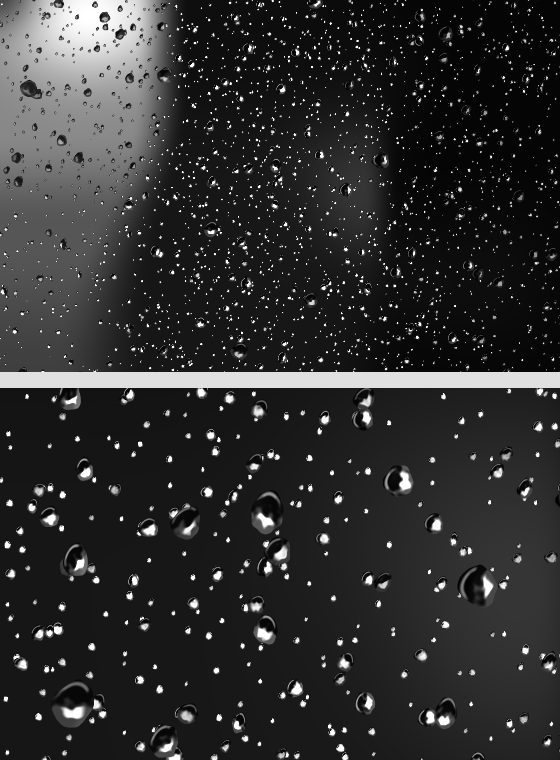
Top, the full canvas; bottom, a detail of the centre.
Give the GLSL for this texture, as a WebGL 2 fragment shader.

```glsl
#version 300 es
precision highp float;
// Raindrops on a dark window pane in front of a blurred grey backdrop.
// Five jittered grids scatter drops from specks to beads; each drop is a
// noisy egg shape with an inverted backdrop, broken glints and a thin rim.

uniform vec2 u_resolution;
out vec4 fragColor;

const vec2 LAMP = vec2(0.24, 0.96);
const int LAYERS = 5;

float sq(float x) { return x * x; }

float glow(vec2 p, vec2 center, vec2 size) {
  vec2 q = (p - center) / size;
  return exp(-dot(q, q));
}

vec3 hash3(vec2 p) {
  vec3 h = fract(p.xyx * vec3(0.1031, 0.103, 0.0973));
  h += dot(h, h.yxz + 33.33);
  return fract((h.xxy + h.yzz) * h.zyx);
}

float gradientDot(vec2 cell, vec2 offset) {
  float a = 6.2832 * hash3(cell).x;
  return dot(vec2(cos(a), sin(a)), offset);
}

float gradientNoise(vec2 p) {
  vec2 i = floor(p), f = p - i;
  vec2 u = f * f * f * (f * (f * 6.0 - 15.0) + 10.0);
  float low = mix(gradientDot(i, f), gradientDot(i + vec2(1, 0), f - vec2(1, 0)), u.x);
  float high = mix(gradientDot(i + vec2(0, 1), f - vec2(0, 1)),
                   gradientDot(i + vec2(1, 1), f - vec2(1, 1)), u.x);
  return mix(low, high, u.y);
}

// Out-of-focus scene: bright column at left, dim centre, black right side
float backdrop(vec2 p) {
  float edge = mix(0.36, 0.47, smoothstep(0.2, 0.75, p.y));
  float blur = mix(0.22, 0.11, smoothstep(0.0, 0.6, p.y));
  float column = 1.0 - smoothstep(edge - blur, edge + 0.04, p.x);
  float light = 0.16 + 0.09 * smoothstep(0.0, 0.35, p.y)
              + 0.2 * smoothstep(0.4, 0.65, p.y)
              + 0.5 * glow(p, LAMP, vec2(0.23, 0.17));
  light *= 1.0 - 0.65 * glow(p, vec2(0.0, 1.02), vec2(0.1, 0.1));
  float haze = p.x + 0.25 * gradientNoise(p * 3.0);
  float room = 0.018 + 0.07 * (1.0 - smoothstep(0.75, 1.2, haze))
             * mix(1.0, 0.5, smoothstep(0.5, 0.9, p.y));
  room += 0.17 * glow(p, vec2(0.97, 0.49), vec2(0.15, 0.19))
        * (1.0 - smoothstep(0.98, 1.08, p.x));
  room += 0.035 * glow(p, vec2(1.3, 0.25), vec2(0.2, 0.2));
  return room + column * light;
}

// Position inside a drop, scaled so that its outline lies near length 1
vec2 dropSpace(vec2 offset, float radius, vec3 seed) {
  float tilt = -0.3 + 0.6 * (seed.y - 0.5);
  float c = cos(tilt), s = sin(tilt);
  vec2 q = mat2(c, -s, s, c) * offset / radius;
  q /= vec2(mix(0.75, 1.0, seed.z), mix(1.3, 0.9, seed.x));
  q.x *= 1.0 + 0.2 * q.y;
  return q;
}

// Brightness inside a drop; fineness runs from 0 for beads to 1 for specks
float dropTone(vec2 q, vec2 center, float fineness, float behind, vec3 seed) {
  float turn = 2.2 * (seed.z - 0.5);
  vec2 side = normalize(center - LAMP + vec2(0.02, -0.12));
  side = mat2(cos(turn), sin(turn), -sin(turn), cos(turn)) * side;
  float along = dot(q, side);
  float across = dot(q, vec2(-side.y, side.x));
  float ripple = gradientNoise(q * 2.2 + 90.0 * seed.zx);
  float body = 0.01 + 0.2 * backdrop(center - 0.3 * q);
  float reach = mix(0.5, 0.1, fineness);
  float bow = along - reach + 0.4 * across * across + 0.3 * ripple;
  float glint = exp(-sq(bow / mix(0.24, 0.75, fineness))
                    - sq(across / mix(0.55, 0.9, fineness)));
  glint = smoothstep(0.2, 0.75, glint);
  float sheen = 0.28 * smoothstep(-0.2, 0.6, along + ripple);
  float rim = 0.5 * smoothstep(0.68, 0.82, length(q)) * (1.0 - smoothstep(0.84, 1.0, length(q)))
            * smoothstep(0.2, 0.7, -along + 0.5 * ripple);
  float gain = mix(0.6, 1.25, seed.y) * mix(1.0, 0.65, smoothstep(0.8, 1.4, center.x));
  gain *= 1.0 - 0.65 * smoothstep(0.15, 0.5, behind);
  return body + gain * (glint + sheen + rim);
}

// Lay one grid of drops over the tone drawn so far
float addDrops(float tone, vec2 p, float cell, float fineness, float pixel, float behind) {
  vec2 home = floor(p / cell);
  for (int k = 0; k < 9; k++) {
    vec2 id = home + vec2(k % 3 - 1, k / 3 - 1);
    vec3 place = hash3(id + 71.0 * fineness + 17.0);
    vec3 seed = hash3(id + 43.0 * fineness + 131.0);
    vec2 center = (id + place.xy) * cell;
    float density = 0.66 + 0.4 * gradientNoise(center * 5.0 + 9.0)
                  - 0.35 * fineness * (1.0 - smoothstep(0.3, 0.5, center.x))
                  - 0.15 * smoothstep(1.0, 1.4, center.x);
    float radius = cell * mix(0.08, 0.18, sq(seed.x));
    vec2 q = dropSpace(p - center, radius, seed);
    if (place.z > density || dot(q, q) > 9.0) continue;
    float dist = length(q) + 0.22 * gradientNoise(q * 1.3 + 50.0 * seed.xy);
    float cover = clamp((1.0 - dist) * radius / pixel + 0.5, 0.0, 1.0);
    tone = mix(tone, dropTone(q, center, fineness, behind, seed), cover);
  }
  return tone;
}

void main() {
  vec2 p = gl_FragCoord.xy / u_resolution.y;
  float pixel = 1.0 / u_resolution.y;
  float behind = backdrop(p);
  float tone = behind;
  // Finest specks first, large beads on top
  for (int i = 0; i < LAYERS; i++) {
    float cell = 0.025 * pow(1.55, float(i));
    float fineness = 1.0 - float(i) / float(LAYERS - 1);
    tone = addDrops(tone, p, cell, fineness, pixel, behind);
  }
  fragColor = vec4(vec3(clamp(tone, 0.0, 1.0)), 1.0);
}
```
